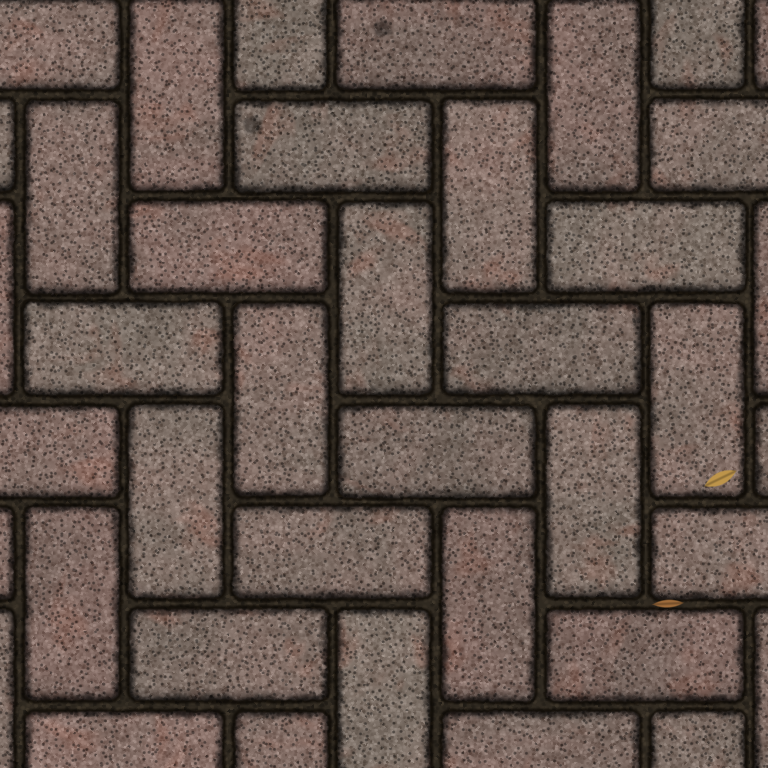
Write a Shadertoy shader that draws this texture.

```glsl
// Herringbone paving of worn reddish-grey bricks with dark sandy joints.
// Each grid cell finds its 2x1 brick from (column + row) mod 4; a rounded box
// gives the outline, cellular noise the grain and pits, layered sines the stains.

const vec2 GRID = vec2(7.37, 7.544);      // cells across and down
const vec2 GRID_SHIFT = vec2(-0.192, 0.069);
const float JOINT_HALF = 0.046;           // in cells
const float CORNER = 0.085;

const vec3 BRICK_GREY = vec3(0.475, 0.428, 0.392);
const vec3 BRICK_RED  = vec3(0.515, 0.422, 0.392);
const vec3 RUST       = vec3(0.54, 0.385, 0.335);
const vec3 JOINT_DARK = vec3(0.075, 0.058, 0.036);
const vec3 JOINT_SAND = vec3(0.185, 0.160, 0.125);
const vec3 LEAF_GOLD  = vec3(0.74, 0.58, 0.29);
const vec3 LEAF_BROWN = vec3(0.62, 0.42, 0.23);

vec2 hash2(vec2 p) {
    vec3 q = fract(p.xyx * vec3(0.1031, 0.1030, 0.0973));
    q += dot(q, q.yzx + 33.33);
    return fract((q.xx + q.yz) * q.zy);
}

// Distance to the nearest scattered point, and that point's random value
vec2 cellular(vec2 p) {
    vec2 cell = floor(p), nearest = vec2(9.0, 0.0);
    for (int y = -1; y <= 1; y++)
    for (int x = -1; x <= 1; x++) {
        vec2 c = cell + vec2(x, y);
        float d = length(c + hash2(c) - p);
        if (d < nearest.x) nearest = vec2(d, hash2(c + 71.7).x);
    }
    return nearest;
}

// Random light and dark grains, about -0.5 to 0.5
float grains(vec2 p) {
    vec2 c = cellular(p);
    return (c.y - 0.5) * (1.0 - smoothstep(0.15, 0.85, c.x));
}

// Smooth mottling from rotated, warped sines, about -1 to 1
float mottle(vec2 p) {
    float sum = 0.0, amp = 0.55;
    for (int i = 0; i < 4; i++) {
        p = mat2(0.8, 0.6, -0.6, 0.8) * p * 1.7 + 1.3;
        p += 0.6 * sin(p.yx * 0.9);
        sum += amp * sin(p.x) * sin(p.y);
        amp *= 0.7;
    }
    return sum;
}

float roundBox(vec2 p, vec2 halfSize, float r) {
    vec2 q = abs(p) - halfSize + r;
    return length(max(q, 0.0)) + min(max(q.x, q.y), 0.0) - r;
}

// Brick covering point g: xy = top-left cell, zw = size in cells
vec4 herringbone(vec2 g) {
    vec2 cell = floor(g);
    float k = mod(cell.x + cell.y, 4.0);
    bool flat_ = k < 0.5 || k > 2.5;
    if (k < 0.5) cell.x -= 1.0;
    else if (k > 1.5 && k < 2.5) cell.y -= 1.0;
    return vec4(cell, flat_ ? vec2(2.0, 1.0) : vec2(1.0, 2.0));
}

vec3 brickFace(vec2 g, vec2 id, float d, float below) {
    vec2 rnd = hash2(id + 19.3);
    float stain = mottle(g * 1.3 + rnd * 20.0);
    vec3 col = mix(BRICK_GREY, BRICK_RED, clamp(rnd.x + 0.35 * stain, 0.0, 1.0));
    col = mix(col, RUST, 0.45 * smoothstep(0.25, 0.9, mottle(g * 2.1 + 7.0)));
    col *= 0.99 + 0.09 * (rnd.y - 0.5) + 0.05 * stain;
    // Grain at two sizes, then dark pits
    col += 0.20 * grains(g * 31.0) + 0.12 * grains(g * 17.0 + 5.0);
    vec2 pit = cellular(g * 19.0 + 40.0);
    col *= 1.0 - 0.42 * step(0.55, pit.y) * (1.0 - smoothstep(0.1, 0.42, pit.x));
    // Grimy rounded rim, deeper along the lower side
    float rim = -d + 0.022 * mottle(g * 6.0) + 0.03 * grains(g * 25.0);
    col *= mix(0.30, 1.0, smoothstep(-0.01, 0.085, rim));
    return col * mix(0.82, 1.0, smoothstep(0.03, 0.17, below));
}

vec3 addLeaf(vec3 col, vec2 p, vec2 size, float angle, vec3 tint, float px) {
    float c = cos(angle), s = sin(angle);
    p = mat2(c, -s, s, c) * p;
    float d = abs(p.y) - size.y * (1.0 - p.x * p.x / (size.x * size.x));
    float vein = 0.75 + 0.25 * smoothstep(0.0, 0.003, abs(p.y));
    return mix(col, tint * vein, 1.0 - smoothstep(-px, px, d));
}

float blot(vec2 p, float r) {
    float d = length(p) + 0.003 * mottle(p * 90.0);
    return 1.0 - 0.32 * (1.0 - smoothstep(0.6 * r, r, d));
}

void mainImage(out vec4 fragColor, in vec2 fragCoord) {
    vec2 uv = fragCoord / iResolution.xy;
    float px = 1.0 / iResolution.y;
    vec2 g = vec2(uv.x, 1.0 - uv.y) * GRID + GRID_SHIFT;

    // Brick outline with slightly uneven placing and a chipped edge
    vec4 brick = herringbone(g);
    vec2 rnd = hash2(brick.xy + 3.7);
    vec2 halfSize = 0.5 * brick.zw - JOINT_HALF - 0.012 * rnd.yx;
    vec2 p = g - brick.xy - 0.5 * brick.zw - 0.022 * (rnd - 0.5);
    float d = roundBox(p, halfSize, CORNER) + 0.007 * mottle(g * 4.0) + 0.015 * grains(g * 22.0);

    vec3 joint = mix(JOINT_DARK, JOINT_SAND, smoothstep(0.012, 0.05, d + 0.01 * mottle(g * 3.0)));
    joint *= 1.0 + 0.7 * grains(g * 24.0 + 9.0);
    float soft = max(0.014, px * GRID.y);
    vec3 face = brickFace(g, brick.xy, d, halfSize.y - p.y);
    vec3 col = mix(face, joint, smoothstep(-soft, soft, d));

    // Dark blots and fallen leaves
    col *= blot(uv - vec2(0.497, 0.963), 0.014) * blot(uv - vec2(0.328, 0.838), 0.015);
    col = addLeaf(col, uv - vec2(0.938, 0.377), vec2(0.023, 0.008), 0.45, LEAF_GOLD, px);
    col = addLeaf(col, uv - vec2(0.870, 0.214), vec2(0.020, 0.005), 0.05, LEAF_BROWN, px);
    fragColor = vec4(clamp(col, 0.0, 1.0), 1.0);
}
```
